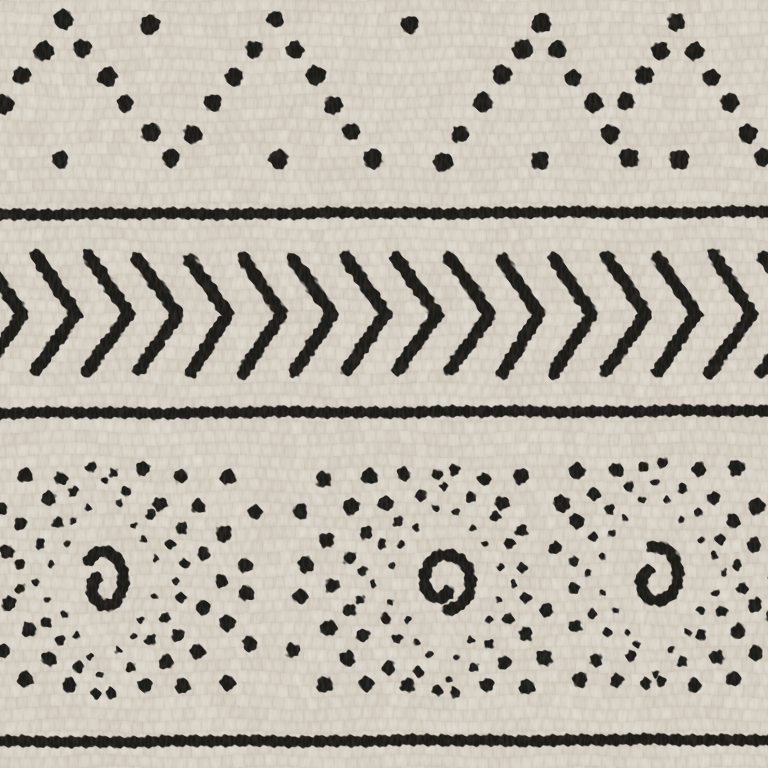
Write a three.js fragment shader that draws this pattern.

```glsl
varying vec2 vUv;

const vec3 CLOTH_LIGHT = vec3(0.865, 0.845, 0.805);
const vec3 CLOTH_SHADE = vec3(0.805, 0.775, 0.725);
const vec3 INK_DARK = vec3(0.10, 0.10, 0.085);
const vec3 INK_WORN = vec3(0.17, 0.16, 0.15);
const float EDGE = 0.0015;            // softness of ink edges
const float BLEED = 0.0011;           // raggedness of ink edges
const vec2 WEAVE = vec2(66.0, 64.0);  // threads across, rows up
const float RULE_HALF = 0.0070;
const float ZIG_TOP = 0.972;
const float ZIG_FOOT = 0.792;
const float ZIG_DOT = 0.0118;
const float CHEVRON_STEP = 0.0675;
const float CHEVRON_START = 0.030;
const float CHEVRON_Y = 0.591;
const vec2 CHEVRON_ARM = vec2(-0.051, 0.074);
const float CHEVRON_HALF = 0.0083;
const float SPIRAL_HALF = 0.0076;
const float FIELD_Y = 0.246;
const float FIELD_HALF = 0.164;
const vec2 DIAMOND = vec2(0.091, 0.123);  // half size of the innermost dot ring
const float RING_GROWTH = 1.3;

float hash(vec2 p) {
  return fract(sin(dot(p, vec2(127.1, 311.7))) * 43758.55);
}

vec2 hash2(vec2 p) {
  return vec2(hash(p), hash(p + 19.3));
}

float cellular(vec2 p) {
  float d = 1.0;
  for (int y = -1; y <= 1; y++)
    for (int x = -1; x <= 1; x++) {
      vec2 cell = floor(p) + vec2(x, y);
      d = min(d, length(cell + hash2(cell) - p));
    }
  return d;
}

float segment(vec2 p, vec2 a, vec2 b) {
  vec2 ab = b - a;
  return length(p - a - ab * clamp(dot(p - a, ab) / dot(ab, ab), 0.0, 1.0));
}

float inkDot(vec2 p, vec2 c, float r) {
  vec2 j = hash2(c * 91.0) - 0.5;
  return length(p - c - j * 0.006) - r * (1.0 + 0.2 * j.x);
}

float dotRun(vec2 p, vec2 a, vec2 b, float steps) {
  float d = 1.0;
  for (float i = 0.0; i < 6.0; i++)
    if (i <= steps) d = min(d, inkDot(p, mix(a, b, i / steps), ZIG_DOT));
  return d;
}

// One dotted peak with a lone dot beneath it
float dottedPeak(vec2 p, float x, vec2 left, float right, float leftSteps) {
  vec2 top = vec2(x, ZIG_TOP);
  float d = min(dotRun(p, top, left, leftSteps), dotRun(p, top, vec2(right, ZIG_FOOT), 5.0));
  return min(d, inkDot(p, vec2(x, ZIG_FOOT + 0.002), ZIG_DOT));
}

float chevrons(vec2 p) {
  float d = 1.0, first = floor((p.x - CHEVRON_START) / CHEVRON_STEP);
  for (float i = 0.0; i < 3.0; i++) {
    float k = first + i;
    vec2 j = (hash2(vec2(k, 4.0)) - 0.5) * 0.007;
    vec2 q = p - vec2(CHEVRON_START + k * CHEVRON_STEP + j.x, CHEVRON_Y);
    float arms = min(segment(q, vec2(0.0), CHEVRON_ARM + j.yx),
                     segment(q, vec2(0.0), CHEVRON_ARM * vec2(1.0, -1.0) - j));
    d = min(d, arms - CHEVRON_HALF);
  }
  return d;
}

float spiral(vec2 p, vec2 center, float start, float sweep, vec2 size) {
  float d = 1.0;
  vec2 last = center + size * vec2(cos(start), sin(start));
  for (float i = 1.0; i <= 24.0; i++) {
    float t = i / 24.0, a = start + sweep * t;
    vec2 next = center + size * (1.0 - 0.65 * pow(t, 5.0)) * vec2(cos(a), sin(a));
    d = min(d, segment(p, last, next));
    last = next;
  }
  return d - SPIRAL_HALF;
}

float diamond(vec2 p) {
  return dot(abs(p), 1.0 / DIAMOND);
}

float triangleWave(float t) {
  return 1.0 - abs(mod(t + 1.0, 4.0) - 2.0);
}

// Diamond rings of dots, growing outward until they meet those of the neighbours
float dotRings(vec2 p, vec2 center, vec2 otherA, vec2 otherB) {
  vec2 w = (p - center) / DIAMOND;
  float s = max(abs(w.x) + abs(w.y), 0.01), d = 1.0;
  float around = w.x > 0.0 ? w.y / s : 2.0 - w.y / s;
  float nearest = floor(log(s) / log(RING_GROWTH) + 0.5);
  for (float i = -1.0; i <= 1.0; i++) {
    float k = nearest + i;
    if (k < 0.0) continue;
    float slots = max(5.0, 4.0 + k), shift = 0.5 * mod(k, 2.0);
    for (float m = -1.0; m <= 1.0; m++) {
      float slot = mod(floor(around * slots - shift + 0.5) + m, 4.0 * slots);
      float t = (slot + shift) / slots;
      vec2 c = center + DIAMOND * pow(RING_GROWTH, k) * vec2(triangleWave(t + 1.0), triangleWave(t));
      c += (hash2(vec2(slot, k) + center * 37.0) - 0.5) * 0.010;
      float gap = min(diamond(c - otherA), diamond(c - otherB)) - diamond(c - center);
      if (gap > 0.17 && abs(c.y - FIELD_Y) < FIELD_HALF)
        d = min(d, inkDot(p, c, min(0.0044 + 0.0022 * k, 0.0100)));
    }
  }
  return d;
}

float rule(vec2 p, float y) {
  float sway = 0.0007 * sin(p.x * 23.0 + y * 40.0) + 0.0005 * sin(p.x * 61.0 + y * 9.0);
  return abs(p.y - y - 0.003 * (p.x - 0.5) - sway) - RULE_HALF;
}

void main() {
  // Woven cloth
  vec2 q = vUv * WEAVE + 0.16 * sin(vUv.yx * vec2(47.0, 31.0) + 2.0 * sin(vUv * 19.0));
  float row = floor(q.y);
  q.x += 0.5 * mod(row, 2.0) + 0.4 * hash(vec2(row, 7.0));
  vec2 thread = sin(3.14159 * fract(q));
  float fibre = cellular(vUv * vec2(250.0, 75.0));
  float tone = 0.16 + 0.7 * sqrt(thread.x * thread.y) + 0.5 * (hash(floor(q)) - 0.5) + 0.6 * (fibre - 0.45);
  vec3 color = mix(CLOTH_SHADE, CLOTH_LIGHT, tone);

  // Ragged ink edges
  vec2 p = vUv + BLEED * (sin(vUv.yx * 310.0 + 2.0 * sin(vUv * 170.0)) + 0.6 * sin(vUv.yx * 690.0 + vUv * 240.0));

  // Ruled lines, dotted zigzag and chevrons
  float d = min(rule(p, 0.7225), min(rule(p, 0.4635), rule(p, 0.0355)));
  d = min(d, dottedPeak(p, 0.080, vec2(0.004, 0.863), 0.223, 3.0));
  d = min(d, dottedPeak(p, 0.361, vec2(0.223, ZIG_FOOT), 0.483, 5.0));
  d = min(d, dottedPeak(p, 0.703, vec2(0.576, ZIG_FOOT), 0.817, 5.0));
  d = min(d, dottedPeak(p, 0.882, vec2(0.817, 0.866), 0.995, 3.0));
  d = min(d, dotRun(p, vec2(0.193, 0.969), vec2(0.534, 0.969), 1.0));
  d = min(d, chevrons(p));

  // Spirals within the dot field
  vec2 a = vec2(0.135, 0.245), b = vec2(0.581, 0.242), c = vec2(0.854, 0.252);
  d = min(d, spiral(p, a, 2.4, -5.8, vec2(0.026, 0.037)));
  d = min(d, spiral(p, b, -1.5, 6.5, vec2(0.032, 0.036)));
  d = min(d, spiral(p, c, 1.75, -5.3, vec2(0.029, 0.036)));
  d = min(d, min(dotRings(p, a, b, c), min(dotRings(p, b, a, c), dotRings(p, c, a, b))));

  vec3 ink = mix(INK_DARK, INK_WORN, clamp(fibre * 1.5 - 0.25, 0.0, 1.0));
  gl_FragColor = vec4(mix(ink, color, smoothstep(-EDGE, EDGE, d)), 1.0);
}
```
